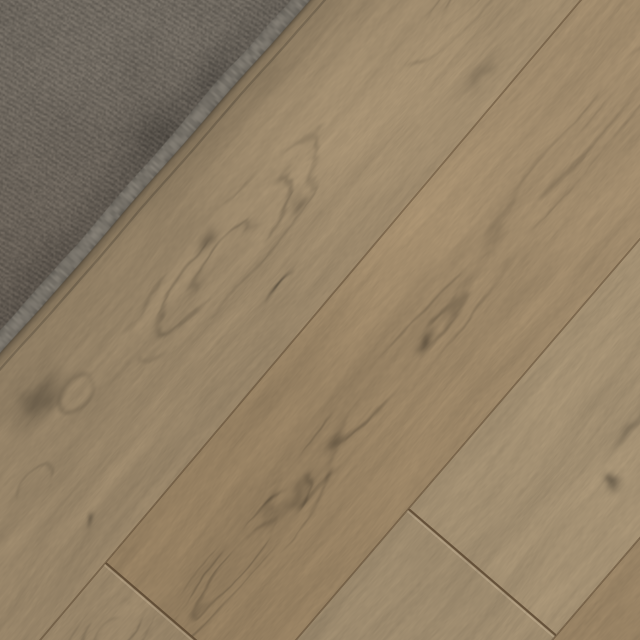
Reproduce this texture procedurally as a three.js fragment shader.

```glsl
// Diagonal oak planks with grain, knots and butt joints, under a grey woven cushion.
// Space is rotated into plank axes: x runs along the boards, y runs across them.
// Stretched noise makes the grain; warped ellipse contours make the growth rings.
varying vec2 vUv;

const vec2 ALONG = vec2(0.651, 0.759);
const vec2 ACROSS = vec2(0.759, -0.651);
const float SEAM_B = 0.351;
const float SEAM_C = 0.655;
const float JOINT_B = 0.199;
const float JOINT_C = 0.571;

float hash(vec2 p) {
  p = fract(p * vec2(0.1031, 0.1137));
  p += dot(p, p.yx + 33.33);
  return fract((p.x + p.y) * p.x * 17.0);
}

float noise(vec2 p) {
  vec2 i = floor(p), f = fract(p);
  f = f * f * (3.0 - 2.0 * f);
  return mix(mix(hash(i), hash(i + vec2(1.0, 0.0)), f.x),
             mix(hash(i + vec2(0.0, 1.0)), hash(i + 1.0), f.x), f.y);
}

float fbm(vec2 p) {
  float sum = 0.0, amp = 0.5;
  for (int i = 0; i < 4; i++) {
    sum += amp * noise(p + 40.0);
    p = p * 2.03 + 17.0;
    amp *= 0.5;
  }
  return sum;
}

vec2 toPlank(vec2 p) { return vec2(dot(p, ALONG), dot(p, ACROSS)); }

float lineAt(float d, float width) { return 1.0 - smoothstep(width * 0.4, width * 1.4, abs(d)); }

// Soft elliptical stain, given in plank axes
float spot(vec2 p, vec2 centre, vec2 size) {
  vec2 q = (p - centre) / size;
  return exp(-dot(q, q));
}

// Nested wavy growth rings that fade out past the ellipse
float rings(vec2 p, vec2 centre, vec2 size, float count) {
  vec2 q = (p - centre) / size;
  float r = length(q) + 0.55 * (fbm(p * vec2(9.0, 28.0)) - 0.5);
  float ridge = pow(0.5 + 0.5 * cos(6.2832 * r * count), 5.0);
  float broken = smoothstep(0.25, 0.65, noise(p * vec2(14.0, 45.0) + 9.0));
  return ridge * broken * smoothstep(0.1, 0.35, r) * (1.0 - smoothstep(0.85, 1.25, r));
}

vec3 boardTone(vec2 p, float seamA) {
  vec3 upper = vec3(0.610, 0.533, 0.420);
  vec3 middle = mix(vec3(0.595, 0.507, 0.385), vec3(0.630, 0.545, 0.425), smoothstep(0.3, 1.3, p.x));
  vec3 pale = vec3(0.635, 0.560, 0.445);
  if (p.y < seamA) return upper;
  if (p.y < SEAM_B) return p.x > JOINT_B ? middle : upper;
  if (p.y < SEAM_C) return p.x > JOINT_C ? pale : pale * 0.975;
  return middle * 0.98;
}

vec3 wood(vec2 uv, vec2 p, float seamA) {
  vec3 col = boardTone(p, seamA);
  float board = step(seamA, p.y) + step(SEAM_B, p.y) + step(SEAM_C, p.y);
  vec2 g = p + vec2(board * 3.7, 0.025 * (noise(p * vec2(4.0, 9.0)) - 0.5));

  // Broad streaks, fine grain and pores
  float streak = fbm(g * vec2(3.5, 38.0)) - 0.47;
  float fine = fbm(g * vec2(16.0, 170.0)) - 0.47;
  float pores = noise(g * vec2(120.0, 420.0)) - 0.5;
  col *= 1.0 + 0.13 * streak + 0.10 * fine + 0.035 * pores;

  // Growth rings, each kept within its own board
  float upper = 1.0 - step(seamA, p.y);
  float second = step(seamA, p.y) * (1.0 - step(SEAM_B, p.y));
  float lower = second * (1.0 - step(JOINT_B, p.x));
  second -= lower;
  float vein = upper * (rings(p, vec2(0.68, -0.13), vec2(0.23, 0.055), 3.0)
                      + 0.7 * rings(p, vec2(1.26, -0.10), vec2(0.16, 0.042), 2.5)
                      + 0.7 * rings(p, vec2(0.37, -0.16), vec2(0.06, 0.038), 1.5)
                      + 0.6 * rings(p, vec2(0.22, -0.12), vec2(0.05, 0.025), 1.5));
  vein += second * (1.2 * rings(p, vec2(0.70, 0.20), vec2(0.27, 0.036), 2.0)
                  + rings(p, vec2(0.32, 0.205), vec2(0.27, 0.040), 3.0)
                  + 0.8 * rings(p, vec2(1.22, 0.185), vec2(0.28, 0.034), 2.0));
  vein += lower * 0.8 * rings(p, vec2(0.12, 0.125), vec2(0.09, 0.05), 3.0);
  col *= 1.0 - 0.15 * vein;

  // Knots and stains
  vec2 k = p + 0.012 * (vec2(noise(p * 45.0), noise(p * 45.0 + 30.0)) - 0.5);
  float knot = 0.28 * spot(k, vec2(0.324, -0.199), vec2(0.045, 0.022))
             + 0.22 * spot(k, vec2(0.685, -0.164), vec2(0.020, 0.010))
             + 0.20 * spot(k, vec2(0.822, -0.091), vec2(0.020, 0.009))
             + 0.34 * spot(k, vec2(0.707, -0.032), vec2(0.026, 0.0032))
             + 0.25 * spot(k, vec2(0.232, -0.015), vec2(0.009, 0.006))
             + 0.32 * spot(k, vec2(0.788, 0.199), vec2(0.021, 0.009))
             + 0.17 * spot(k, vec2(0.480, 0.205), vec2(0.040, 0.011))
             + 0.30 * spot(k, vec2(0.810, 0.566), vec2(0.011, 0.014))
             + 0.20 * spot(k, vec2(0.890, 0.532), vec2(0.045, 0.007))
             + 0.13 * spot(k, vec2(1.158, -0.006), vec2(0.030, 0.012));
  col *= 1.0 - knot;

  // Seams, butt joints and their pale bevels
  float inB = step(seamA, p.y) * step(p.y, SEAM_B);
  float inC = step(SEAM_B, p.y) * step(p.y, SEAM_C);
  float seam = max(lineAt(p.y - seamA, 0.0016), max(lineAt(p.y - SEAM_B, 0.0016), lineAt(p.y - SEAM_C, 0.0016)));
  float joint = max(inB * lineAt(p.x - JOINT_B, 0.0019), inC * lineAt(p.x - JOINT_C, 0.0019));
  float bevel = max(inB * lineAt(p.x - JOINT_B + 0.004, 0.0015), inC * lineAt(p.x - JOINT_C + 0.004, 0.0015));
  col += 0.07 * bevel;
  col = mix(col, vec3(0.36, 0.28, 0.19), max(0.52 * seam, 0.85 * joint));

  // Soft room light
  float glow = spot(uv, vec2(0.60, 0.77), vec2(0.22, 0.25));
  return col * (0.985 + 0.06 * glow + 0.04 * (uv.x - 0.5));
}

vec3 fabric(vec2 uv, vec2 p, float d) {
  float rib = sin(dot(uv, vec2(420.0, 680.0)) + 2.0 * noise(uv * 35.0));
  float thread = noise(uv * 330.0) - 0.5;
  float folds = 0.13 * spot(uv, vec2(0.24, 0.79), vec2(0.05, 0.04))
              + 0.10 * spot(uv, vec2(0.34, 0.87), vec2(0.04, 0.06))
              + 0.12 * smoothstep(-0.09, -0.025, d);
  vec3 cloth = mix(vec3(0.395, 0.365, 0.330), vec3(0.435, 0.410, 0.375), smoothstep(0.5, 1.0, uv.y));
  cloth *= 1.0 - folds + 0.055 * rib + 0.16 * thread + 0.12 * (fbm(uv * 9.0) - 0.47);

  // Piped hem with short cross stitches
  float round = 1.0 - pow(abs(d + 0.012) / 0.013, 2.0);
  float stitch = noise(p * vec2(260.0, 90.0)) - 0.5;
  vec3 hem = vec3(0.465, 0.445, 0.410) * (0.86 + 0.17 * round + 0.20 * stitch);
  return mix(cloth, hem, smoothstep(-0.025, -0.022, d + 0.004 * (noise(p * 18.0) - 0.5)));
}

void main() {
  vec2 p = toPlank(vUv);
  float seamA = 0.048 - 0.0074 * p.x;
  float d = p.y + 0.2944 - 0.0101 * p.x + 0.004 * (noise(vec2(p.x * 9.0, 3.0)) - 0.5);

  // Contact shadow and a thin groove beside the cushion
  vec3 col = wood(vUv, p, seamA);
  col *= 1.0 - 0.15 * exp(-max(d, 0.0) / 0.045) - 0.28 * exp(-max(d, 0.0) / 0.004);
  col *= 1.0 - 0.17 * lineAt(d - 0.017, 0.002);

  col = mix(fabric(vUv, p, d), col, smoothstep(-0.0015, 0.0015, d));
  gl_FragColor = vec4(col, 1.0);
}
```
